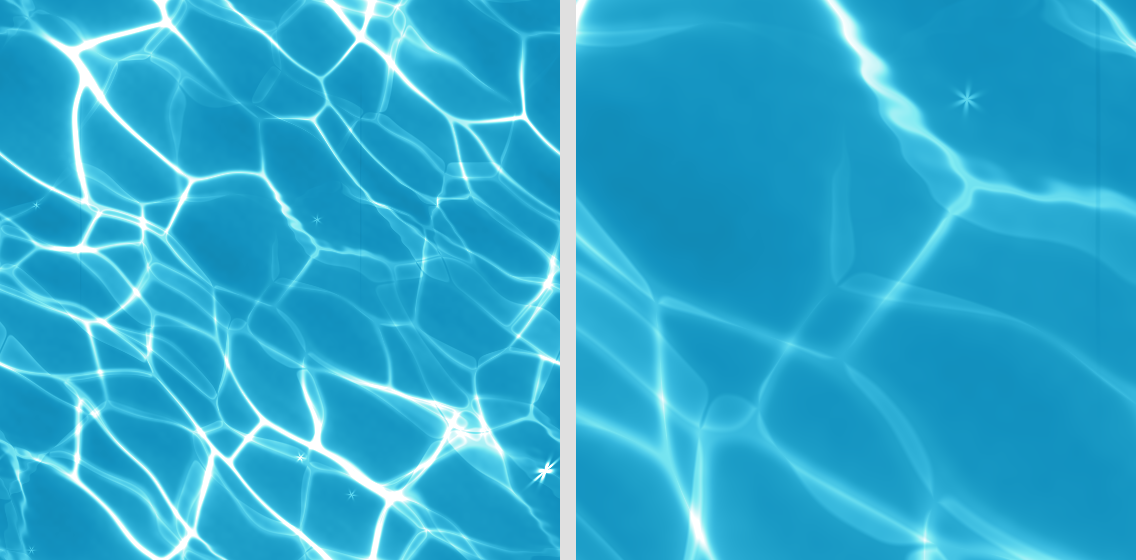
Left, the full canvas; right, a detail of the centre.
Reproduce this texture procedurally as a Shadertoy shader.

```glsl
#define WARP 0.072        // bending of the light lines
#define FOLD 0.19         // widest split of a line into a sheet
#define CORE_WIDTH 0.0038
#define GLOW_WIDTH 0.017
#define CORE_LIGHT 0.50
#define GLOW_LIGHT 0.25
#define SHEET_LIGHT 0.30
#define HOT_LIGHT 0.45    // where the borders of a sheet meet
#define LINK_POWER 0.55   // smaller network between the lines
#define GLINTS 6

const float TAU = 6.2831853;
const vec3 WATER[7] = vec3[7](
    vec3(0.07, 0.57, 0.75), vec3(0.12, 0.63, 0.79), vec3(0.20, 0.71, 0.86),
    vec3(0.32, 0.81, 0.92), vec3(0.50, 0.92, 0.95), vec3(0.78, 0.96, 0.97),
    vec3(1.0));

// Hash of a cell on the lattice (dot(u,p), dot(v,p)); wraps with the unit tile
vec2 cellHash(vec2 cell, vec2 u, vec2 v, float seed) {
    float det = u.x * v.y - u.y * v.x;
    vec2 w = vec2(v.y * cell.x - u.y * cell.y, u.x * cell.y - v.x * cell.x);
    uvec3 h = uvec3(vec3(mod(w + 0.5, det), seed));
    h = h * 1664525u + 1013904223u;
    h.x += h.y * h.z; h.y += h.z * h.x; h.z += h.x * h.y;
    h ^= h >> 16u;
    h.x += h.y * h.z; h.y += h.z * h.x;
    return vec2(h.xy >> 8u) / 16777216.0;
}

// Two channels of value noise on an integer lattice
vec2 latticeNoise(vec2 p, vec2 u, vec2 v, float seed) {
    vec2 q = vec2(dot(u, p), dot(v, p)), i = floor(q), f = q - i;
    f = f * f * f * (f * (f * 6.0 - 15.0) + 10.0);
    vec2 low = mix(cellHash(i, u, v, seed), cellHash(i + vec2(1, 0), u, v, seed), f.x);
    vec2 high = mix(cellHash(i + vec2(0, 1), u, v, seed), cellHash(i + 1.0, u, v, seed), f.x);
    return mix(low, high, f.y);
}

vec2 noise(vec2 p, float n, float seed) {
    return latticeNoise(p, vec2(n, 0), vec2(0, n), seed);
}

float smoothMin(float a, float b, float k) {
    float h = max(k - abs(a - b), 0.0) / k;
    return min(a, b) - 0.25 * h * h * k;
}

// Voronoi network: x = distance to the nearest edge, yz = cell
vec3 network(vec2 p, vec2 u, vec2 v, float seed) {
    vec2 q = vec2(dot(u, p), dot(v, p)), base = floor(q);
    vec2 home = base, toHome = vec2(9.0);
    for (int k = 0; k < 9; k++) {
        vec2 cell = base + vec2(k % 3, k / 3) - 1.0;
        vec2 r = cell + 0.1 + 0.8 * cellHash(cell, u, v, seed) - q;
        if (dot(r, r) < dot(toHome, toHome)) { toHome = r; home = cell; }
    }
    float edge = 1.0;
    for (int k = 0; k < 25; k++) {
        if (k == 12) continue;
        vec2 cell = home + vec2(k % 5, k / 5) - 2.0;
        vec2 r = cell + 0.1 + 0.8 * cellHash(cell, u, v, seed) - q;
        vec2 n = r - toHome;
        float d = 0.5 * dot(r + toHome, n) / length(n.x * u + n.y * v);
        edge = smoothMin(edge, d, 0.010);
    }
    return vec3(max(edge, 0.0), home);
}

// Weak lines are wider and softer than strong ones
float lineLight(float d, float power) {
    float c = d / (CORE_WIDTH * mix(1.6, 0.95, power));
    return power * (CORE_LIGHT * exp(-c * c) + GLOW_LIGHT * exp(-d / GLOW_WIDTH));
}

// Two copies of one network; the area between them is a folded sheet
float caustic(vec2 p, vec2 fold, vec2 u, vec2 v, float seed, vec2 power, float streak) {
    vec3 a = network(p + 0.5 * fold, u, v, seed);
    vec3 b = network(p - 0.5 * fold, u, v, seed);
    float inner = min(a.x, b.x);
    float sheet = any(notEqual(a.yz, b.yz)) ? smoothstep(0.0, 0.003, inner) : 0.0;
    sheet *= (0.3 + streak) * (0.75 + 0.5 * exp(-inner / 0.008)) * (0.5 + 0.6 * max(power.x, power.y));
    float hot = smoothstep(0.45, 0.85, noise(p, 8.0, seed + 1.0).x) * exp(-(a.x + b.x) / 0.014);
    return lineLight(a.x, power.x) + lineLight(b.x, power.y)
         + SHEET_LIGHT * sheet + HOT_LIGHT * hot * max(power.x, power.y);
}

// Star-shaped sun reflections, the first one stretched
float glints(vec2 p) {
    float sum = 0.0;
    for (int i = 0; i < GLINTS; i++) {
        vec2 h = cellHash(vec2(i, 0), vec2(16, 0), vec2(0, 16), 71.0);
        vec2 d = fract(p - h + 0.5) - 0.5;
        float size = i == 0 ? 0.016 : 0.006 + 0.003 * h.x;
        if (i == 0) d = vec2(0.4 * (d.x + d.y), d.y - d.x);
        float rays = 0.65 + 0.35 * cos(6.0 * atan(d.y, d.x + 1e-6) + TAU * h.y);
        sum += (i == 0 ? 1.6 : 0.6) * exp(-pow(length(d) / (size * rays), 2.0));
    }
    return sum;
}

void mainImage(out vec4 fragColor, in vec2 fragCoord) {
    vec2 p = fragCoord / iResolution.xy;

    // Surface distortion, with patches of fine ripples
    vec2 bent = p + WARP * (noise(p, 4.0, 1.0) - 0.5) + 0.026 * (noise(p, 9.0, 2.0) - 0.5);
    float ripple = smoothstep(0.7, 0.88, noise(p, 5.0, 3.0).x);
    bent += 0.003 * ripple * sin(TAU * (vec2(34, 12) * p.x + vec2(21, 47) * p.y));

    // Long bright lines and a smaller network of links in patches
    float split = FOLD * (noise(p, 5.0, 4.0).x - 0.5) * smoothstep(0.2, 0.75, noise(p, 4.0, 5.0).x);
    vec2 fold = split * vec2(0.62, 0.78) + 0.008 * (noise(p, 11.0, 16.0) - 0.5);
    vec2 power = 0.12 + 0.88 * smoothstep(0.12, 0.82, noise(p, 5.0, 7.0));
    float streak = 0.6 * latticeNoise(bent, vec2(4, -3), vec2(16, 20), 8.0).x
                 + 0.4 * latticeNoise(bent, vec2(9, -7), vec2(36, 44), 19.0).x;
    float light = caustic(bent, fold, vec2(3, -2), vec2(5, 6), 6.0, power, streak);
    vec2 linkPower = LINK_POWER * smoothstep(0.3, 0.8, noise(p, 4.0, 11.0));
    vec2 linkFold = 0.07 * (noise(p, 6.0, 20.0) - 0.5);
    light += caustic(bent + 0.05 * noise(p, 7.0, 9.0), linkFold, vec2(4, -2), vec2(3, 6), 10.0,
                     linkPower, streak) * smoothstep(0.0, 0.25, max(linkPower.x, linkPower.y));

    // Light gathered on the pool floor
    float drift = latticeNoise(bent, vec2(3, -2), vec2(6, 7), 18.0).x;
    float mottle = latticeNoise(p, vec2(18, -14), vec2(40, 50), 12.0).x + noise(p, 90.0, 21.0).x;
    light += 0.17 * noise(p, 4.0, 13.0).x + 0.24 * drift + 0.10 * streak + 0.035 * mottle - 0.265;

    // Dim vertical joints of the floor
    float joint = abs(fract(2.0 * p.x + 0.21 + 0.004 * noise(p, 12.0, 14.0).x) - 0.5) * 0.5;
    light -= 0.09 * (1.0 - smoothstep(0.0005, 0.002, joint)) * smoothstep(0.4, 0.7, noise(p, 3.0, 15.0).y);
    light += glints(p);

    // Colour ramp from deep water to white
    vec3 color = WATER[0] * (1.0 + 0.5 * min(light, 0.0));
    for (int i = 1; i < 7; i++)
        color = mix(color, WATER[i], clamp(light * 5.0 - float(i - 1), 0.0, 1.0));
    fragColor = vec4(color, 1.0);
}
```
